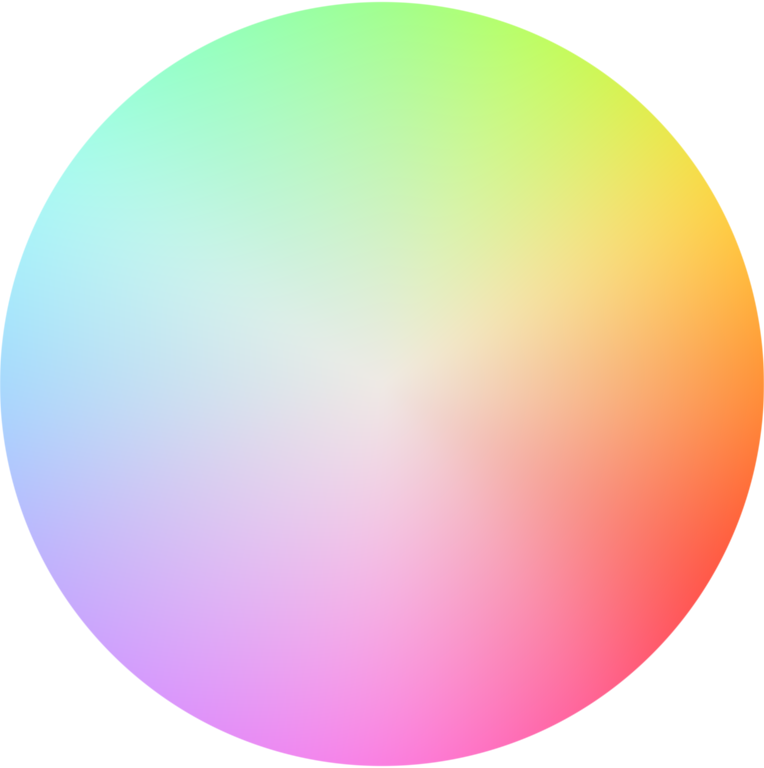
This background is drawn by a Shadertoy shader. Its source:

```glsl
// Draws a soft pastel colour wheel filling a white canvas.
// Hues are interpolated around the rim by a closed cubic spline,
// then fade toward a pale warm grey at the centre.

const vec3 RIM[12] = vec3[12](
    vec3(1.00, 0.57, 0.22), vec3(0.98, 0.84, 0.28), vec3(0.78, 0.98, 0.36),
    vec3(0.63, 1.00, 0.56), vec3(0.59, 1.00, 0.77), vec3(0.67, 0.97, 0.95),
    vec3(0.66, 0.85, 0.99), vec3(0.76, 0.69, 0.99), vec3(0.87, 0.58, 0.98),
    vec3(0.98, 0.50, 0.88), vec3(1.00, 0.40, 0.62), vec3(1.00, 0.35, 0.28));

// Closed Catmull-Rom spline; turn runs counterclockwise from the right, 0 to 1
vec3 rimColor(float turn) {
    float position = fract(turn) * 12.0;
    int i = int(position);
    float t = fract(position);
    vec3 before = RIM[(i + 11) % 12];
    vec3 start = RIM[i % 12];
    vec3 end = RIM[(i + 1) % 12];
    vec3 after = RIM[(i + 2) % 12];
    vec3 cubic = 3.0 * (start - end) + after - before;
    vec3 quadratic = 2.0 * before - 5.0 * start + 4.0 * end - after;
    return start + 0.5 * t * (end - before + t * (quadratic + t * cubic));
}

void mainImage(out vec4 fragColor, in vec2 fragCoord) {
    // Centred coordinates, with the wheel's rim at radius 1
    float size = min(iResolution.x, iResolution.y);
    vec2 p = (2.0 * fragCoord - iResolution.xy) / size;
    float radius = length(p);

    // Hue by angle, saturation by distance from the centre
    float turn = radius > 0.0 ? atan(p.y, p.x) / 6.28319 : 0.0;
    float saturation = pow(min(radius, 1.0), 1.07);
    vec3 wheel = mix(vec3(0.935, 0.915, 0.895), rimColor(turn), saturation);

    // Smooth rim against the white surround
    float pixel = 2.0 / size;
    float inside = 1.0 - smoothstep(1.0 - pixel, 1.0 + pixel, radius);
    vec3 color = mix(vec3(1.0), clamp(wheel, 0.0, 1.0), inside);
    fragColor = vec4(color, 1.0);
}
```
